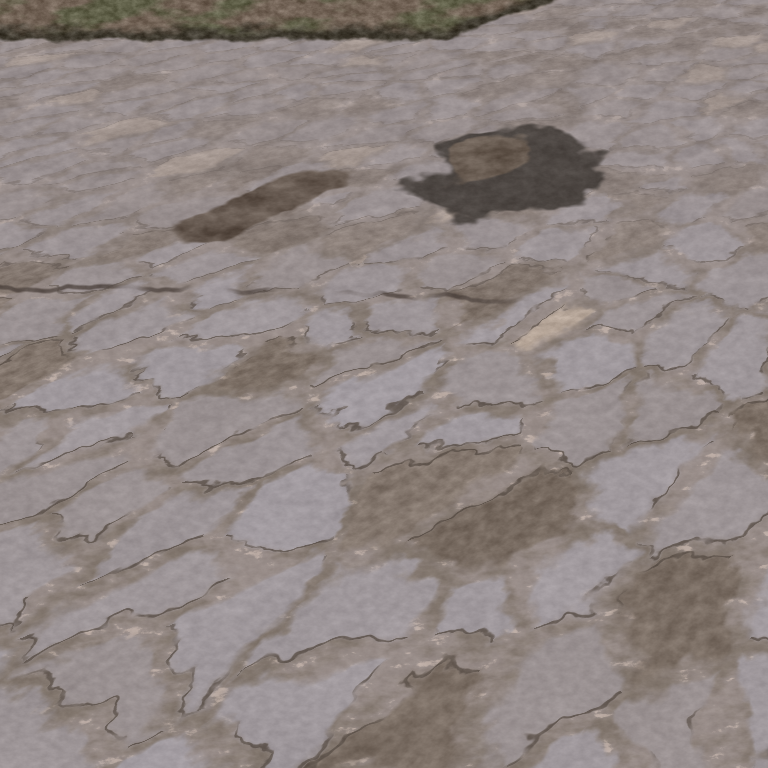
This texture is drawn by a WebGL 2 fragment shader. Its source:

```glsl
#version 300 es
precision highp float;
// Worn cobbled paving seen at a slant: a skewed Voronoi pattern on a ground
// plane in perspective, with earthy joints, broken crevices and gradient-noise
// grain, two dark hollows, a long crack and a grassy verge at the far end.

#define HORIZON 1.35             // height where the ground would vanish
#define DENSITY vec2(7.4, 9.6)   // stones across and into the distance
#define SKEW 0.62                // lean of the stones to the upper right
#define JITTER 0.92              // irregularity of the stones
#define JOINT 0.085              // half width of the joints, in stones
#define SOFTNESS 0.0025          // blur of the edges, in canvas units
#define BROWN_SHARE 0.20
#define TAN_SHARE 0.07
#define CREVICE 0.014            // half width of the dark lines, in stones
#define GRAIN 0.075

uniform vec2 u_resolution;
out vec4 fragColor;

vec2 hash2(vec2 p) {
  vec3 q = fract(p.xyx * vec3(0.1031, 0.1030, 0.0973));
  q += dot(q, q.yzx + 33.33);
  return fract((q.xx + q.yz) * q.zy);
}

// Gradient noise, about -0.7 to 0.7
float corner(vec2 cell, vec2 offset, vec2 f) {
  float a = 6.2832 * hash2(cell + offset).x;
  return dot(vec2(cos(a), sin(a)), f - offset);
}

float noise(vec2 p) {
  vec2 i = floor(p), f = p - i;
  vec2 w = f * f * f * (f * (f * 6.0 - 15.0) + 10.0);
  return mix(mix(corner(i, vec2(0, 0), f), corner(i, vec2(1, 0), f), w.x),
             mix(corner(i, vec2(0, 1), f), corner(i, vec2(1, 1), f), w.x), w.y);
}

float fbm(vec2 p) {
  float sum = 0.0, amp = 0.6;
  for (int i = 0; i < 4; i++) {
    sum += amp * noise(p);
    p = mat2(1.6, 1.2, -1.2, 1.6) * p + 7.3;
    amp *= 0.55;
  }
  return sum;
}

vec2 site(vec2 cell) { return cell + 0.5 + JITTER * (hash2(cell + 50.0) - 0.5); }

// Distance to the nearest border, height of its normal, and the cell
vec2 stones(vec2 p, out vec2 cell) {
  vec2 base = floor(p), nearest = vec2(0);
  float best = 9.0;
  for (int y = -1; y <= 1; y++)
    for (int x = -1; x <= 1; x++) {
      vec2 c = base + vec2(x, y), r = site(c) - p;
      if (dot(r, r) < best) { best = dot(r, r); nearest = r; cell = c; }
    }
  vec2 border = vec2(9.0, 0.0);
  for (int y = -2; y <= 2; y++)
    for (int x = -2; x <= 2; x++) {
      vec2 c = cell + vec2(x, y), r = site(c) - p;
      if (x == 0 && y == 0) continue;
      vec2 n = normalize(r - nearest);
      float d = dot(0.5 * (r + nearest), n);
      if (d < border.x) border = vec2(d, n.y - 0.5 * n.x);
    }
  return border;
}

// Coverage of a ragged, tilted ellipse
float hollow(vec2 p, vec2 center, vec2 radii, float tilt, float rough) {
  vec2 d = p - center;
  d = mat2(cos(tilt), -sin(tilt), sin(tilt), cos(tilt)) * d;
  float r = length(d / radii) + rough * fbm(p * vec2(8.0, 19.0));
  return 1.0 - smoothstep(0.9, 1.08, r);
}

void main() {
  vec2 uv = gl_FragCoord.xy / u_resolution;
  float soft = max(SOFTNESS, 1.0 / u_resolution.y);

  // Ground plane
  float depth = 1.0 / (HORIZON - uv.y);
  vec2 ground = vec2((uv.x - 0.5) * depth, depth) * DENSITY;
  ground.x -= SKEW * ground.y;
  float blur = soft * depth * (DENSITY.x + DENSITY.y * depth) * 0.5;
  float far = smoothstep(0.5, 0.85, uv.y);
  float coarse = fbm(ground * 1.1 + 3.0);
  float fine = fbm(ground * 6.0);
  float speck = fbm(uv * vec2(65.0, 100.0));
  float dabs = fbm(uv * vec2(20.0, 48.0) - uv.yx * vec2(12.0, 0.0));

  // Stones
  vec2 warp = vec2(fbm(ground * 1.7 + 11.0), fbm(ground * 1.7 + 29.0));
  vec2 cell;
  vec2 border = stones(ground + 0.34 * warp + 0.05 * fine, cell);
  vec2 pick = hash2(cell + 7.0);
  bool isBrown = pick.x < BROWN_SHARE;
  bool isTan = !isBrown && pick.x < BROWN_SHARE + TAN_SHARE;
  vec3 stone = mix(vec3(0.60, 0.565, 0.565), vec3(0.635, 0.61, 0.63), pick.y);
  if (isBrown) stone = mix(vec3(0.46, 0.41, 0.37), vec3(0.54, 0.49, 0.455), pick.y);
  if (isTan) stone = vec3(0.71, 0.645, 0.59);
  stone += 0.04 * coarse + (isBrown || isTan ? 0.13 : 0.03) * fine;

  // Earthy joints, here wide and there worn away, with pale flecks
  vec3 earth = mix(vec3(0.505, 0.46, 0.425), vec3(0.595, 0.55, 0.535),
                   smoothstep(-0.3, 0.3, coarse + 0.7 * dabs));
  earth += vec3(0.13, 0.115, 0.10) * smoothstep(0.22, 0.42, dabs + 0.4 * speck);
  float width = JOINT * (1.15 + 2.2 * coarse);
  float ramp = 0.02 + 0.05 * smoothstep(-0.2, 0.3, warp.y) + blur;
  float inside = smoothstep(-ramp, ramp, border.x - width);
  vec3 color = mix(earth, stone, inside);

  // Broken crevices on the shaded side of the stones
  float side = isBrown || isTan ? border.y : -border.y;
  float thin = CREVICE * (1.0 + 1.6 * fine);
  float crevice = 1.0 - smoothstep(thin * 0.4, thin + 0.6 * blur, abs(border.x - width));
  crevice *= smoothstep(0.35, 0.95, side + 2.0 * fbm(ground * 1.9 + 41.0));
  color = mix(color, vec3(0.34, 0.30, 0.27), 0.75 * crevice * (1.0 - 0.4 * far));

  // Distance flattens the stones into streaky dabs
  vec3 haze = vec3(0.585, 0.545, 0.54) + vec3(0.13, 0.125, 0.12) * dabs;
  color = mix(color, haze + 0.05 * coarse, 0.62 * far);

  // Long crack across the paving
  float crackLine = 0.63 - 0.03 * uv.x + 0.025 * fbm(uv.xx * vec2(9.0, 0.0) + 5.0);
  float crack = 1.0 - smoothstep(0.001, 0.002 + soft, abs(uv.y - crackLine));
  crack *= smoothstep(-0.25, 0.15, noise(uv * 14.0)) * smoothstep(0.72, 0.6, uv.x);
  color = mix(color, vec3(0.31, 0.27, 0.25), 0.8 * crack);

  // Hollows
  float pit = hollow(uv, vec2(0.67, 0.77), vec2(0.118, 0.055), 0.05, 1.0);
  float dirt = hollow(uv, vec2(0.635, 0.79), vec2(0.06, 0.026), 0.2, 1.0);
  float trough = hollow(uv, vec2(0.335, 0.73), vec2(0.12, 0.023), 0.4, 0.8);
  vec3 pitColor = mix(vec3(0.30, 0.275, 0.26), vec3(0.42, 0.37, 0.33), dirt);
  color = mix(color, pitColor + (0.05 + 0.15 * dirt) * dabs, pit);
  color = mix(color, vec3(0.40, 0.35, 0.315) + 0.2 * dabs, trough);

  // Verge with its shadow
  float rise = uv.y - 0.948 - 0.36 * max(uv.x - 0.58, 0.0) + 0.012 * fbm(uv * 18.0);
  float verge = smoothstep(-soft, soft, rise);
  float grass = smoothstep(-0.15, 0.2, fbm(uv * vec2(9.0, 25.0) + 17.0));
  vec3 bank = mix(vec3(0.45, 0.39, 0.34), vec3(0.37, 0.37, 0.28), grass);
  bank = mix(vec3(0.25, 0.23, 0.19), bank, smoothstep(0.004, 0.024, rise + 0.02 * dabs));
  color = mix(color, bank + 0.15 * speck, verge);

  color += GRAIN * speck;
  fragColor = vec4(clamp(color, 0.0, 1.0), 1.0);
}
```
